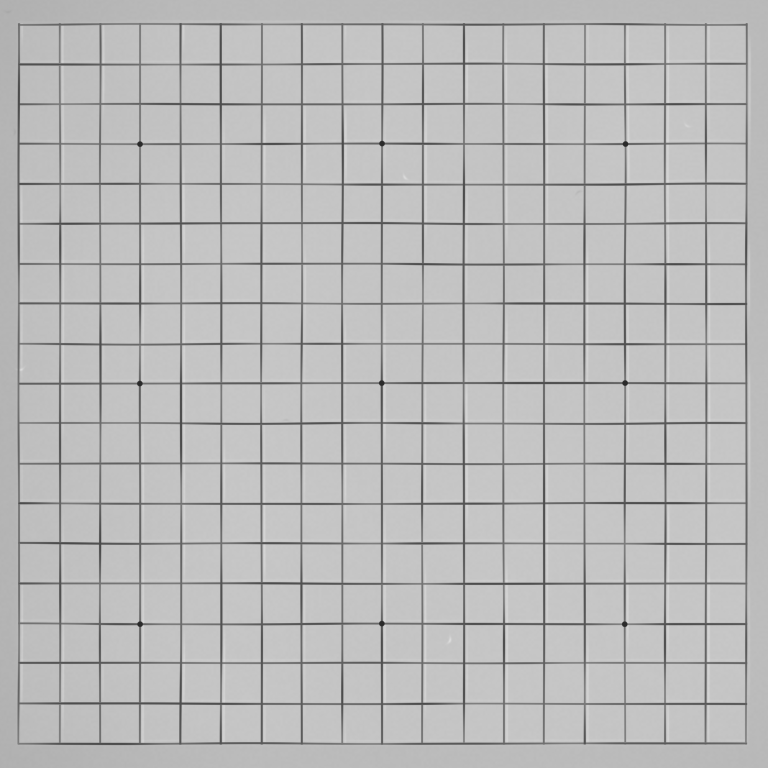
This pattern is drawn by a WebGL 1 fragment shader. Its source:

```glsl
precision highp float;

uniform vec2 u_resolution;

const float CELLS = 18.0;
const vec2 GRID_MIN = vec2(0.0250, 0.0320);
const vec2 GRID_MAX = vec2(0.9715, 0.9685);
const float LINE_HALF_WIDTH = 0.0013;
const float LINE_SOFTNESS = 0.0009;
const float LINE_WOBBLE = 0.0011;
const float STAR_RADIUS = 0.0036;
const float STAR_FIRST = 3.0;
const float STAR_STEP = 6.0;
const float BOARD_GRAY = 0.772;
const float MARGIN_GRAY = 0.735;
const float INK_DARK = 0.29;
const float INK_FADED = 0.50;
const float GLINT_OFFSET = 0.0040;
const float GLINT_WIDTH = 0.0014;
const float GLINT_GAIN = 0.055;
const float GRAIN = 0.010;
const int FLECKS = 9;

float hash(vec2 p) {
  return fract(sin(dot(p, vec2(127.1, 311.7))) * 43758.5453);
}

float noise(vec2 p) {
  vec2 cell = floor(p);
  vec2 f = fract(p);
  f = f * f * (3.0 - 2.0 * f);
  float low = mix(hash(cell), hash(cell + vec2(1.0, 0.0)), f.x);
  float high = mix(hash(cell + vec2(0.0, 1.0)), hash(cell + 1.0), f.x);
  return mix(low, high, f.y);
}

float softness() {
  return max(LINE_SOFTNESS, 0.75 / u_resolution.y);
}

float inside(float d, float radius) {
  float s = softness();
  return 1.0 - smoothstep(radius - s, radius + s, d);
}

// Hand-drawn deviation of one line, drifting slowly along its length.
float wobble(float index, float along, float seed) {
  float shift = hash(vec2(index, seed)) - 0.5;
  float drift = noise(vec2(along * 0.35, index * 7.0 + seed)) - 0.5;
  return (shift + 1.3 * drift) * LINE_WOBBLE;
}

// One family of parallel lines: x = ink coverage, y = ink gray, z = glint.
vec3 ruledLines(float across, float along, float pitch, float alongPitch, float seed) {
  float index = clamp(floor(across + 0.5), 0.0, CELLS);
  float d = (across - index) * pitch - wobble(index, along, seed);
  float overrun = (abs(along - 0.5 * CELLS) - 0.5 * CELLS) * alongPitch;
  float span = inside(overrun, LINE_HALF_WIDTH);
  float pressure = noise(vec2(along * 0.8, index * 5.0 + seed * 3.0));
  float width = LINE_HALF_WIDTH * mix(0.85, 1.1, pressure);
  float offset = (d - GLINT_OFFSET) / GLINT_WIDTH;
  float patches = smoothstep(0.25, 0.8, noise(vec2(along * 0.6, index * 3.0 + seed)));
  return vec3(inside(abs(d), width) * span,
              mix(INK_FADED, INK_DARK, pressure),
              exp(-offset * offset) * patches * span);
}

float starPoints(vec2 grid, vec2 pitch) {
  vec2 nearest = clamp(floor((grid - STAR_FIRST) / STAR_STEP + 0.5), 0.0, 2.0);
  vec2 index = STAR_FIRST + STAR_STEP * nearest;
  vec2 drift = vec2(wobble(index.x, index.y, 3.0), wobble(index.y, index.x, 11.0));
  return inside(length((grid - index) * pitch - drift), STAR_RADIUS);
}

// Lighting falls off toward the rim, most at the upper left.
float boardShade(vec2 uv) {
  vec2 beyond = max(GRID_MIN - uv, uv - GRID_MAX);
  float margin = smoothstep(-0.004, 0.006, max(beyond.x, beyond.y));
  float shade = mix(BOARD_GRAY, MARGIN_GRAY, margin);
  shade -= 0.035 * smoothstep(0.45, 1.0, length(uv - vec2(0.58, 0.45)));
  shade -= 0.018 * (1.0 - smoothstep(0.0, 0.35, uv.x));
  return shade + 0.012 * (noise(uv * 6.0) - 0.5);
}

// Sparse short scuffs with a pale side and a dark side.
float scuffs(vec2 uv) {
  float sum = 0.0;
  for (int i = 0; i < FLECKS; i++) {
    float id = float(i);
    vec2 p = uv - vec2(hash(vec2(id, 4.3)), hash(vec2(id, 8.9)));
    float angle = 6.2832 * hash(vec2(id, 2.7));
    float c = cos(angle);
    float s = sin(angle);
    p = vec2(c * p.x + s * p.y, c * p.y - s * p.x);
    p.y += 60.0 * p.x * p.x;
    float extent = exp(-dot(p * vec2(220.0, 600.0), p * vec2(220.0, 600.0)));
    sum += extent * mix(-0.06, 0.10, hash(vec2(id, 6.1)));
  }
  return sum;
}

void main() {
  vec2 uv = gl_FragCoord.xy / u_resolution;
  vec2 pitch = (GRID_MAX - GRID_MIN) / CELLS;
  vec2 grid = (uv - GRID_MIN) / pitch;

  vec3 columns = ruledLines(grid.x, grid.y, pitch.x, pitch.y, 3.0);
  vec3 rows = ruledLines(grid.y, grid.x, pitch.y, pitch.x, 11.0);

  float gray = boardShade(uv) + scuffs(uv);
  gray += GRAIN * (noise(uv * 300.0) - 0.5);
  gray += GLINT_GAIN * (columns.z + 0.4 * rows.z);
  gray = mix(gray, rows.y, rows.x);
  gray = mix(gray, min(gray, columns.y), columns.x);
  gray = mix(gray, 0.17, starPoints(grid, pitch));

  gl_FragColor = vec4(vec3(gray), 1.0);
}
```
